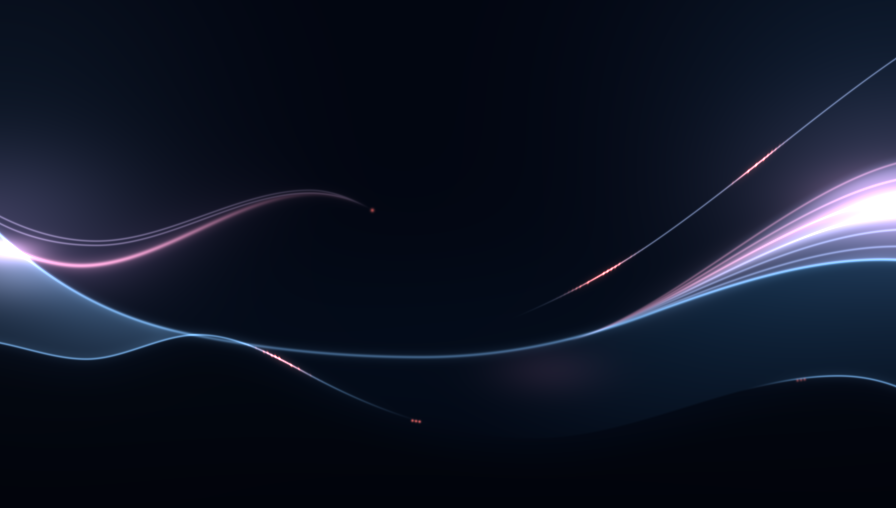
Reproduce this background procedurally as a WebGL 2 fragment shader.

```glsl
#version 300 es
precision highp float;

uniform vec2 u_resolution;
out vec4 fragColor;

float hash(float n) {
  return fract(sin(n * 127.1) * 43758.5453);
}

// Cubic arc between two knots, each holding x, y and slope.
float arc(float x, vec3 a, vec3 b) {
  float w = b.x - a.x;
  float t = clamp((x - a.x) / w, 0.0, 1.0);
  return mix(a.y, b.y, t * t * (3.0 - 2.0 * t)) + w * t * (1.0 - t) * ((1.0 - t) * a.z - t * b.z);
}

// Long wave crossing the whole canvas.
float mainWave(float x) {
  vec3 a = vec3(0.38, 0.341, -0.2), b = vec3(0.83, 0.297, 0.0), c = vec3(1.267, 0.378, 0.37);
  if (x < a.x) return arc(x, vec3(0.0, 0.539, -0.95), a);
  if (x < b.x) return arc(x, a, b);
  if (x < c.x) return arc(x, b, c);
  return arc(x, c, vec3(1.77, 0.488, -0.05));
}

// Lower wave, the rim of the dark hills.
float hillWave(float x) {
  vec3 a = vec3(0.17, 0.293, 0.0), b = vec3(0.39, 0.341, 0.0), c = vec3(0.6, 0.267, -0.55);
  vec3 d = vec3(1.05, 0.137, 0.0), e = vec3(1.65, 0.26, 0.0);
  if (x < a.x) return arc(x, vec3(0.0, 0.325, -0.2), a);
  if (x < b.x) return arc(x, a, b);
  if (x < c.x) return arc(x, b, c);
  if (x < d.x) return arc(x, c, d);
  if (x < e.x) return arc(x, d, e);
  return arc(x, e, vec3(1.77, 0.237, -0.4));
}

// Curl on the left: a dip, a crest and a falling tip.
float curlWave(float x, vec3 start, vec3 dip, vec3 crest) {
  if (x < dip.x) return arc(x, start, dip);
  if (x < crest.x) return arc(x, dip, crest);
  return arc(x, crest, vec3(0.735, 0.586, -0.55));
}

// Distance across a curve, corrected for its slope.
float across(float y, float curve) {
  float slope = dFdx(curve) * u_resolution.y;
  return (y - curve) / sqrt(1.0 + slope * slope);
}

float bell(float d, float width) {
  return exp(-d * d / (width * width));
}

// Thin line that never falls below the pixel size.
float line(float d, float width) {
  float w = max(width, 0.65 / u_resolution.y);
  return bell(d, w) * width / w;
}

float blob(vec2 p, vec2 centre, vec2 size) {
  vec2 q = (p - centre) / size;
  return exp(-dot(q, q));
}

// Glittering stretch of a curve.
float sparks(float x, float d, float centre, float extent) {
  float cell = floor(x * 130.0);
  float dotShape = bell(fract(x * 130.0) - 0.5, 0.3) * step(0.45, hash(cell));
  float glitter = dotShape * bell(d + 0.003 * (hash(cell + 7.0) - 0.5), 0.0028);
  return bell(x - centre, extent) * (0.8 * line(d, 0.0022) + 0.8 * glitter + 0.12 * bell(d, 0.009));
}

void main() {
  vec2 p = gl_FragCoord.xy / u_resolution.y;
  float x = p.x, y = p.y;
  vec3 blue = vec3(0.46, 0.66, 0.84), pink = vec3(0.95, 0.58, 0.68), ember = vec3(1.0, 0.4, 0.34);

  float wave = mainWave(x), hill = hillWave(x);
  float dWave = across(y, wave), dHill = across(y, hill);
  float underWave = smoothstep(0.003, -0.003, dWave);
  float overHill = smoothstep(-0.003, 0.003, dHill);

  // Night backdrop with lighter sides
  vec3 col = vec3(0.007, 0.019, 0.062);
  col += vec3(0.035, 0.06, 0.075) * blob(p, vec2(0.0, 0.72), vec2(0.42, 0.45));
  col += vec3(0.045, 0.085, 0.115) * blob(p, vec2(1.77, 0.8), vec2(0.5, 0.42));
  col += vec3(0.006, 0.025, 0.035) * blob(p, vec2(0.9, 0.3), vec2(0.8, 0.22));
  col += vec3(0.15, 0.13, 0.18) * blob(p, vec2(0.0, 0.57), vec2(0.26, 0.15)) * (1.0 - underWave);
  col += vec3(0.17, 0.13, 0.17) * blob(p, vec2(1.77, 0.62), vec2(0.3, 0.18)) * (1.0 - 0.7 * underWave);
  col *= mix(0.65, 1.0, smoothstep(-0.09, 0.03, dHill));

  // Veil hanging from the main wave
  float veil = underWave * overHill;
  float drop = max(wave - y, 0.0);
  float left = 1.0 - smoothstep(0.3, 0.43, x);
  col += blue * veil * left * (0.13 + 0.4 * exp(-drop * 13.0) * mix(1.0, 0.6, smoothstep(0.0, 0.3, x)));
  col += vec3(0.25, 0.24, 0.28) * veil * blob(p, vec2(0.0, 0.48), vec2(0.12, 0.07));
  col += vec3(0.06, 0.13, 0.18) * veil * smoothstep(0.85, 1.65, x) * exp(-drop * 4.0);
  col += vec3(0.09, 0.045, 0.06) * blob(p, vec2(1.08, 0.27), vec2(0.11, 0.05)) * underWave;

  // Fan of strands opening to the right
  float open = smoothstep(1.13, 1.77, x);
  float top = arc(x, vec3(1.13, 0.332, 0.33), vec3(1.77, 0.68, 0.25));
  float inFan = smoothstep(0.02, -0.02, y - top) * (1.0 - underWave);
  col += vec3(0.22, 0.24, 0.32) * inFan * open;
  for (int i = 0; i < 6; i++) {
    float t = float(i) / 5.0;
    float strand = arc(x, vec3(1.13, 0.332, 0.33), vec3(1.77, 0.515 + 0.165 * t, mix(0.0, 0.26, t)));
    float d = across(y, strand);
    float core = bell(t - 0.5, 0.17);
    vec3 tint = mix(vec3(0.68, 0.77, 0.95), pink, smoothstep(0.3, 0.65, t));
    float reach = smoothstep(1.1, 1.4, x);
    col += tint * reach * (0.32 * line(d, 0.0025) + core * (0.2 + 0.5 * open) * bell(d, 0.003 + 0.011 * open));
    col += tint * core * open * 0.22 * bell(d, 0.035);
  }
  col += vec3(0.42, 0.27, 0.36) * blob(p, vec2(1.78, 0.605), vec2(0.15, 0.06));

  // Curl of pink light with two faint companions
  float tip = 1.0 - smoothstep(0.66, 0.735, x);
  float fade = 1.0 - smoothstep(0.15, 0.68, x);
  float curl = curlWave(x, vec3(0.0, 0.516, -0.4), vec3(0.16, 0.477, 0.0), vec3(0.62, 0.618, 0.0));
  float dCurl = across(y, curl);
  col += pink * tip * (0.12 + 0.75 * fade) * (0.75 * line(dCurl, 0.0045) + 0.2 * bell(dCurl, 0.014));
  col += vec3(0.15, 0.1, 0.15) * tip * fade * exp(-abs(dCurl) * 22.0);
  for (int i = 0; i < 2; i++) {
    float lift = 0.014 * float(i);
    float thread = curlWave(x, vec3(0.0, 0.56 + lift, -0.5), vec3(0.19, 0.517 + 0.6 * lift, 0.0), vec3(0.61, 0.62 + 0.4 * lift, 0.0));
    col += vec3(0.7, 0.62, 0.75) * tip * (0.16 + 0.25 * fade) * line(across(y, thread), 0.0022);
  }
  col += vec3(0.55, 0.4, 0.5) * blob(p, vec2(0.0, 0.507), vec2(0.08, 0.025));

  // Main and lower wave lines
  float edges = 0.55 + 0.4 * smoothstep(1.0, 1.4, x) + 0.2 * left;
  col += blue * edges * (0.75 * line(dWave, 0.0032) + 0.13 * bell(dWave, 0.012));
  float rim = 1.0 - smoothstep(0.48, 0.86, x) + smoothstep(1.45, 1.65, x);
  col += blue * rim * (0.6 * line(dHill, 0.0023) + 0.06 * bell(dHill, 0.012));

  // Rising thread on the right
  float rise = x < 1.3 ? arc(x, vec3(1.0, 0.37, 0.4), vec3(1.3, 0.533, 0.7))
                       : arc(x, vec3(1.3, 0.533, 0.7), vec3(1.77, 0.889, 0.68));
  float dRise = across(y, rise);
  col += vec3(0.48, 0.53, 0.65) * smoothstep(1.0, 1.25, x) * 0.6 * line(dRise, 0.002);

  // Embers along the threads and at their ends
  float heat = sparks(x, dRise, 1.185, 0.045) + sparks(x, dRise, 1.488, 0.036) + sparks(x, dHill, 0.555, 0.04);
  heat += 0.6 * blob(p, vec2(0.733, 0.586), vec2(0.004));
  for (int i = 0; i < 3; i++) {
    float s = float(i) - 1.0;
    heat += 0.7 * blob(p, vec2(0.819 + 0.007 * s, 0.171 - 0.001 * s), vec2(0.003));
    heat += 0.35 * blob(p, vec2(1.577 + 0.007 * s, 0.252 + 0.001 * s), vec2(0.003));
  }
  col += ember * heat;

  fragColor = vec4(min(col, 1.0), 1.0);
}
```
